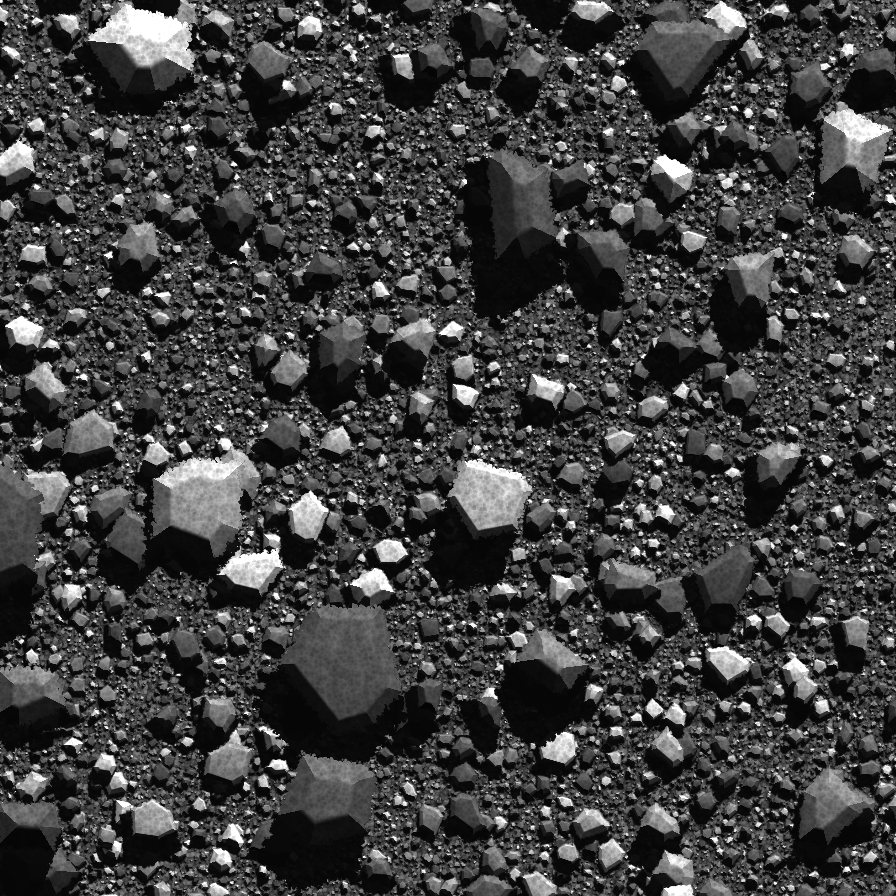
This texture is drawn by a WebGL 1 fragment shader. Its source:

```glsl
precision highp float;
uniform vec2 u_resolution;

#define LAYERS 8
#define SIDES 6
#define FINEST 170.0
#define COARSENING 0.61
#define SOFTNESS 0.0012
#define SHADOW_DIR vec2(-0.32, -0.947)
#define SHADOW_TONE 0.025
#define GROUND_TONE 0.27
#define DENSITY_FINE 0.78
#define DENSITY_COARSE 0.36
#define TAU 6.28318

vec2 hash2(vec2 p) {
  vec3 q = fract(p.xyx * vec3(0.1031, 0.1030, 0.0973));
  q += dot(q, q.yzx + 33.33);
  return fract((q.xx + q.yz) * q.zy);
}

// Cellular noise: distance to the nearest point, and that point's random value
vec2 cellular(vec2 p) {
  vec2 cell = floor(p), nearest = vec2(2.0, 0.0);
  for (int y = -1; y <= 1; y++)
    for (int x = -1; x <= 1; x++) {
      vec2 id = cell + vec2(float(x), float(y));
      vec2 rnd = hash2(id + 71.0);
      float d = length(id + rnd - p);
      if (d < nearest.x) nearest = vec2(d, fract(rnd.x * 7.0 + rnd.y * 13.0));
    }
  return nearest;
}

// Broad variation in how crowded the stones are
float crowding(vec2 p) {
  return sin(p.x * 9.0 + 2.0 * sin(p.y * 7.0 + 1.0)) * sin(p.y * 11.0 + 2.0 * sin(p.x * 5.0));
}

// Convex stone: x = body distance, y = cast shadow distance, z = facet light
vec3 stone(vec2 p, float radius, float reach, vec2 seed) {
  vec2 shape = hash2(seed + 5.7);
  float turn = shape.x * TAU, squash = mix(0.55, 1.0, shape.y);
  float body = -1e3, shadow = -1e3, facing = 0.0;
  for (int k = 0; k < SIDES; k++) {
    vec2 rnd = hash2(seed + 7.3 * float(k) + 19.0);
    float angle = (float(k) + 0.7 * (rnd.x - 0.5)) * TAU / float(SIDES);
    float support = radius * mix(0.65, 1.0, rnd.y) * mix(1.0, squash, abs(cos(angle)));
    vec2 normal = vec2(cos(angle + turn), sin(angle + turn));
    float d = dot(p, normal) - support;
    float away = dot(normal, SHADOW_DIR);
    shadow = max(shadow, d - reach * max(away, 0.0));
    if (d > body) {
      body = d;
      facing = -away;
    }
  }
  // Bevelled sides around a gently tilted top
  vec2 form = hash2(seed + 91.0);
  float bevel = radius * mix(0.1, 0.5, form.x);
  float top = 0.95 - 0.25 * dot(p, SHADOW_DIR) / radius + 0.2 * (form.y - 0.5);
  float side = 0.78 + 0.72 * facing;
  float light = mix(side, top, smoothstep(bevel * 0.8, bevel * 1.1, -body));
  return vec3(body, shadow, light);
}

void main() {
  vec2 uv = gl_FragCoord.xy / u_resolution.y;
  float edge = max(SOFTNESS, 0.6 / u_resolution.y);

  // Fine gravel and surface roughness
  vec2 coarse = cellular(uv * 75.0);
  vec2 fine = cellular(uv * 230.0);
  float rough = 0.4 * coarse.x + 0.35 * fine.x + 0.3 * fine.y;
  float tone = GROUND_TONE * (0.35 + 1.0 * fine.y * fine.y + 0.75 * (1.0 - fine.x));

  // Stones from small to large, each layer over the one before
  float scale = FINEST;
  for (int i = 0; i < LAYERS; i++) {
    float level = float(i) / float(LAYERS - 1);
    vec2 offset = vec2(17.3, 41.9) * float(i + 1);
    vec2 grid = uv * scale + offset;
    float shade = 0.0, cover = 0.0, stoneTone = 0.0;
    for (int y = -1; y <= 1; y++)
      for (int x = -1; x <= 1; x++) {
        vec2 id = floor(grid) + vec2(float(x), float(y));
        vec2 place = hash2(id), kind = hash2(id + 137.0), look = hash2(id + 251.0);
        vec2 center = id + 0.5 + 0.6 * (place - 0.5);
        float radius = mix(0.18, 0.44, kind.x) / scale;
        vec2 p = (grid - center) / scale;
        float density = mix(DENSITY_FINE, DENSITY_COARSE, level);
        density += 0.14 * crowding((center - offset) / scale);
        if (kind.y > density || length(p) > radius * 3.0) continue;

        float reach = radius * mix(0.4, 1.5, look.x * look.x);
        vec3 s = stone(p, radius, reach, id);
        s.xy += radius * 0.22 * (rough - 0.5);
        shade = max(shade, 1.0 - smoothstep(-edge, edge, s.y));
        float body = 1.0 - smoothstep(-edge, edge, s.x);
        if (body > cover) {
          cover = body;
          float albedo = 0.29 + 0.62 * look.y * look.y;
          stoneTone = albedo * s.z * (0.68 + 0.64 * rough);
        }
      }
    tone = mix(tone, SHADOW_TONE, 0.96 * shade);
    tone = mix(tone, stoneTone, cover);
    scale *= COARSENING;
  }
  gl_FragColor = vec4(vec3(clamp(tone, 0.0, 1.0)), 1.0);
}
```
